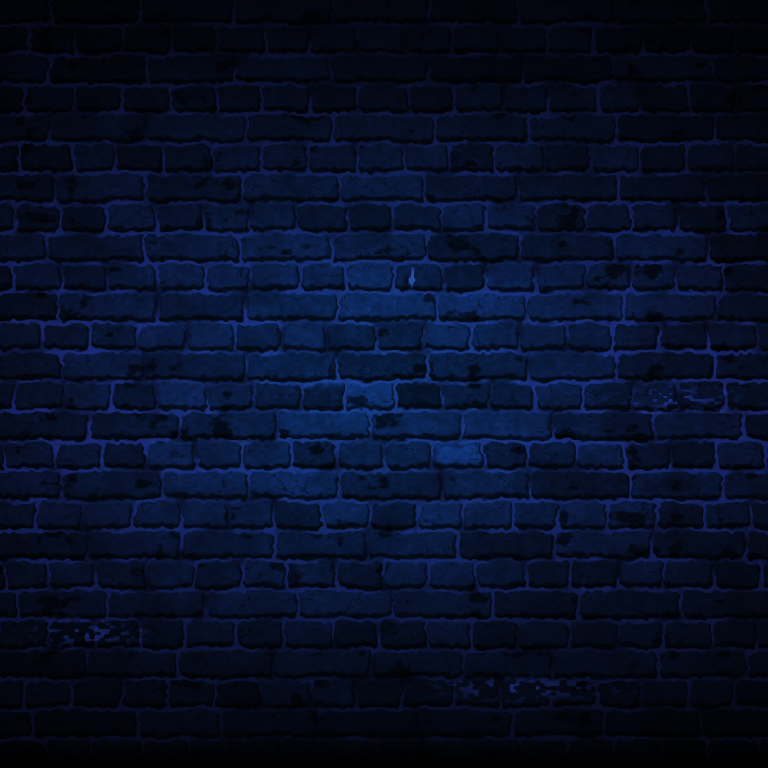
Write a Shadertoy shader that draws this texture.

```glsl
// A dark blue brick wall under a soft central glow, with rough pale mortar.
// Courses of short and long bricks alternate; a rounded distance to the joints
// gives mortar and shadow, while sine-hash noise adds wobble, grain and cracks.

const float COURSE = 0.03874;      // height of one course
const float TOP_JOINT = 0.9674;    // height of the first joint line
const float SHORT_BRICK = 0.0618;
const float LONG_BRICK = 0.1224;

// One joint position for every course, from the top down
const float JOINT_X[26] = float[26](
    0.43, 0.406, 0.436, 0.406, 0.44, 0.401, 0.436, 0.388, 0.436, 0.389,
    0.447, 0.427, 0.441, 0.389, 0.48, 0.441, 0.45, 0.419, 0.478, 0.436,
    0.391, 0.432, 0.482, 0.404, 0.417, 0.43);

float hash(vec2 p) {
    return fract(sin(dot(p, vec2(127.1, 311.7))) * 43758.5453);
}

float noise(vec2 p) {
    vec2 i = floor(p), f = fract(p);
    f = f * f * (3.0 - 2.0 * f);
    return mix(mix(hash(i), hash(i + vec2(1, 0)), f.x),
               mix(hash(i + vec2(0, 1)), hash(i + vec2(1, 1)), f.x), f.y);
}

float fbm(vec2 p) {
    float sum = 0.0, amp = 0.5;
    for (int i = 0; i < 4; i++) {
        sum += amp * noise(p);
        p = p * 2.03 + 17.3;
        amp *= 0.5;
    }
    return sum;
}

// Rounded distance from the joints; also returns the brick's cell
float jointDistance(vec2 p, out vec2 brick) {
    float t = (TOP_JOINT - p.y) / COURSE;
    float row = floor(t);
    float width = mod(row, 2.0) < 0.5 ? SHORT_BRICK : LONG_BRICK;
    float s = (p.x - JOINT_X[int(clamp(row + 1.0, 0.0, 25.0))]) / width;
    float joint = floor(s + 0.5);
    float dx = s - joint - (hash(vec2(joint, row)) - 0.5) * 0.12;
    brick = vec2(joint - step(dx, 0.0), row);
    float dy = min(fract(t), 1.0 - fract(t)) * COURSE;
    float radius = 0.008;
    return radius - length(max(radius - vec2(abs(dx) * width, dy), 0.0));
}

// Soft elliptical spot
float spot(vec2 p, vec2 centre, vec2 size) {
    vec2 q = (p - centre) / size;
    return exp(-dot(q, q));
}

// Soft-edged rectangle
float box(vec2 p, vec2 centre, vec2 halfSize) {
    vec2 q = abs(p - centre) - halfSize;
    return 1.0 - smoothstep(-0.003, 0.003, max(q.x, q.y));
}

void mainImage(out vec4 fragColor, in vec2 fragCoord) {
    vec2 uv = fragCoord / iResolution.xy;
    float pixel = 1.0 / iResolution.y;

    // Uneven edges
    vec2 coarse = vec2(noise(uv * 38.0), noise(uv * 38.0 + 91.0)) - 0.5;
    vec2 fine = vec2(noise(uv * 170.0), noise(uv * 170.0 + 53.0)) - 0.5;
    vec2 p = uv + coarse * 0.005 + fine * 0.0045;

    vec2 brick, below;
    float d = jointDistance(p, brick);
    float dBelow = jointDistance(p - vec2(-0.001, 0.005), below);
    float wear = fbm(uv * 26.0 + 5.0);
    float grain = fbm(uv * vec2(150.0, 190.0));
    float mortar = 1.0 - smoothstep(0.0008, 0.0022 + pixel, d);
    float shadow = 1.0 - smoothstep(0.001, 0.0045 + pixel, dBelow);

    // Glow: broad on the joints, tighter on the brick faces
    vec2 c = uv - vec2(0.49, 0.5);
    float glow = exp(-dot(c * c, vec2(3.2, 8.2)));
    float rim = exp(-dot(c * c, vec2(1.3, 7.2)));
    float core = exp(-dot(c * c, vec2(14.0, 16.0)));
    float floorFade = smoothstep(0.0, 0.045, uv.y);

    // Brick faces
    float tone = mix(0.68, 1.15, hash(brick + 7.0));
    tone *= 0.55 + 0.5 * wear + 0.42 * grain;
    vec3 face = mix(vec3(0.055, 0.122, 0.305), vec3(0.038, 0.145, 0.33), core);
    vec3 col = face * tone * (0.05 + glow);

    // Cracks and dark chips
    float ridge = abs(fbm(uv * 30.0 + 31.0) - 0.47);
    float crack = 1.0 - smoothstep(0.002, 0.012 + pixel, ridge);
    float chip = smoothstep(0.62, 0.72, fbm(uv * vec2(34.0, 46.0) + 70.0));
    col *= 1.0 - 0.4 * crack * smoothstep(0.4, 0.6, wear);
    col *= 1.0 - 0.6 * chip;

    // Darker and lighter bricks
    float dark = box(p, vec2(0.42, 0.483), vec2(0.027, 0.014))
               + box(p, vec2(0.542, 0.485), vec2(0.027, 0.014))
               + spot(uv, vec2(0.87, 0.37), vec2(0.05, 0.015));
    col *= 1.0 - 0.42 * min(dark, 1.0);
    col *= 1.0 + 0.35 * box(p, vec2(0.597, 0.407), vec2(0.027, 0.013));

    // Shadow under each brick, then the lit mortar edge
    col *= 1.0 - 0.68 * shadow;
    float patchy = smoothstep(0.22, 0.68, wear) * (0.45 + 0.9 * grain);
    vec3 lit = mix(vec3(0.12, 0.19, 0.56), vec3(0.09, 0.23, 0.54), core);
    col = mix(col, lit * (0.06 + rim), mortar * clamp(0.2 + patchy, 0.0, 0.85));

    // Scattered flecks, gathered in worn places
    float worn = spot(uv, vec2(0.68, 0.104), vec2(0.09, 0.012))
               + spot(uv, vec2(0.11, 0.175), vec2(0.06, 0.015))
               + spot(uv, vec2(0.88, 0.48), vec2(0.06, 0.014));
    float fleck = smoothstep(0.56, 0.74, noise(uv * vec2(150.0, 240.0) + 11.0));
    col += lit * fleck * (0.55 * worn + 0.10 * rim * wear);

    // Pale streak of spilled mortar
    float streak = spot(p, vec2(0.537, 0.637), vec2(0.004, 0.015));
    col += vec3(0.12, 0.2, 0.4) * smoothstep(0.25, 0.7, streak);

    fragColor = vec4(col * floorFade, 1.0);
}
```
